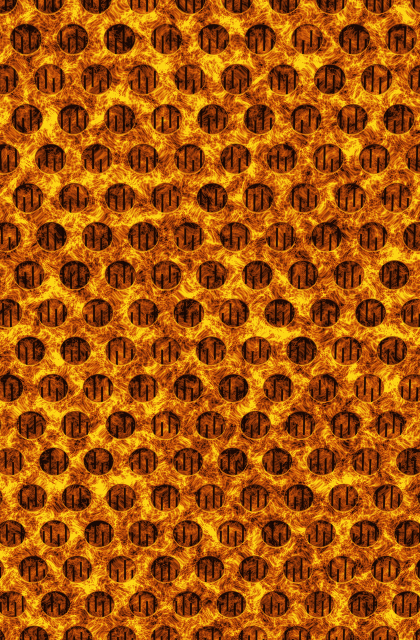
Give the GLSL for this texture, as a WebGL 2 fragment shader.

```glsl
#version 300 es
precision highp float;
// Rusty yellow perforated plate: staggered round holes, gently foreshortened,
// above a slotted rust sheet. Layered cellular noise picks a position on one
// rust-to-paint colour ramp; shadows, lips and wear all shift that position.

uniform vec2 u_resolution;
out vec4 fragColor;

// Lattice, in canvas heights measured from the top
const float PITCH = 0.0736, PITCH_SHRINK = 0.0053;
const float CENTER_X = 0.0059, CENTER_DRIFT = 0.0075;
const float FIRST_ROW = 0.0625, ROW_STEP = 0.06315, ROW_SHRINK = 0.000286;

// Shapes, in units of the hole pitch
const float ROW_HEIGHT = 0.866;
const float HOLE_RADIUS = 0.345;
const float LIP_SHIFT = 0.03;
const float SLOTS_PER_PITCH = 6.0;
const float SLOT_HALF_WIDTH = 0.021;

// Ramp positions and strength of the mottling
const float PLATE_TONE = 3.55, SHEET_TONE = 1.9, LIP_TONE = 4.1;
const float PLATE_WEAR = 10.5, SHEET_WEAR = 7.0;

const vec3 RAMP[6] = vec3[6](
    vec3(0.11, 0.035, 0.015), vec3(0.41, 0.15, 0.03), vec3(0.63, 0.24, 0.04),
    vec3(0.82, 0.36, 0.04), vec3(0.91, 0.60, 0.06), vec3(0.99, 0.83, 0.08));

vec2 hash2(vec2 p) {
    vec3 h = fract(p.xyx * vec3(0.1031, 0.1030, 0.0973));
    h += dot(h, h.yzx + 33.33);
    return fract((h.xx + h.yz) * h.zy);
}

// Distance to the nearest scattered point
float cellular(vec2 p) {
    vec2 cell = floor(p), f = p - cell;
    float nearest = 4.0;
    for (int y = -1; y <= 1; y++)
        for (int x = -1; x <= 1; x++) {
            vec2 o = vec2(x, y);
            vec2 v = o + hash2(cell + o + 200.0) - f;
            nearest = min(nearest, dot(v, v));
        }
    return sqrt(nearest);
}

// Layered cellular noise, centred on zero
float corrosion(vec2 p) {
    p += 0.06 * sin(p.yx * 9.0 + 1.3 * sin(p * 5.0));
    float sum = 0.0, weight = 0.29, scale = 1.7;
    for (int i = 0; i < 4; i++) {
        sum += weight * (cellular(p * scale + float(i) * 17.0) - 0.46);
        p = mat2(0.8, 0.6, -0.6, 0.8) * p;
        scale *= 2.3;
        weight *= 0.92;
    }
    return sum;
}

vec3 rustRamp(float tone) {
    tone = clamp(tone, 0.0, 4.999);
    int i = int(tone);
    return mix(RAMP[i], RAMP[i + 1], fract(tone));
}

// Flatten the foreshortened view into hole pitches
vec2 toLattice(vec2 p) {
    float root = ROW_STEP * ROW_STEP - 4.0 * ROW_SHRINK * (p.y - FIRST_ROW);
    float row = (ROW_STEP - sqrt(max(root, 0.0))) / (2.0 * ROW_SHRINK);
    float column = (p.x - CENTER_X + CENTER_DRIFT * p.y) / (PITCH - PITCH_SHRINK * p.y);
    return vec2(column, -row * ROW_HEIGHT);
}

vec2 nearestHole(vec2 q) {
    vec2 best = vec2(1e3);
    float base = floor(q.y / ROW_HEIGHT);
    for (int i = 0; i < 2; i++) {
        float row = base + float(i);
        float stagger = 0.5 * mod(row, 2.0);
        vec2 c = vec2(floor(q.x - stagger + 0.5) + stagger, row * ROW_HEIGHT);
        if (distance(q, c) < distance(q, best)) best = c;
    }
    return best;
}

// Long and short slots alternate, with uneven ends
float slotDistance(vec2 q, vec2 d, vec2 id) {
    float s = q.x * SLOTS_PER_PITCH, k = floor(s);
    float odd = mod(k, 2.0);
    vec2 jitter = 0.12 * (hash2(id + k * 3.7) - 0.5);
    float top = mix(0.25, 0.05, odd) + jitter.x;
    float bottom = mix(-0.20, -0.29, odd) + jitter.y;
    float side = abs(s - k - 0.5) / SLOTS_PER_PITCH - SLOT_HALF_WIDTH;
    return max(side, max(d.y - top, bottom - d.y));
}

void main() {
    vec2 p = (gl_FragCoord.xy - vec2(0.5 * u_resolution.x, 0.0)) / u_resolution.y;
    p.y = 1.0 - p.y;
    vec2 q = toLattice(p);
    float aa = 0.75 / (PITCH * u_resolution.y);

    vec2 center = nearestHole(q), d = q - center;
    vec2 id = floor(center * 2.0 + 0.5) + 100.0;
    float wear = corrosion(q);
    float radius = HOLE_RADIUS + 0.06 * wear;
    float rim = length(d) - radius;
    float inner = length(d - vec2(0.0, LIP_SHIFT)) - radius + 0.006;

    // Painted plate with broad patches and a darker line at each rim
    float patches = sin(q.x * 1.1 + 1.5 * sin(q.y * 0.6)) * sin(q.y * 0.8 + 0.7 * q.x);
    float plate = PLATE_TONE + PLATE_WEAR * wear + 0.4 * patches - 0.6 * exp(-abs(rim) * 45.0);

    // Sheet below, shaded by the upper rim
    float shade = smoothstep(-0.1, 0.05, length(d + vec2(0.0, 0.05)) - radius);
    float sheet = SHEET_TONE + SHEET_WEAR * wear + 0.8 * (hash2(id).x - 0.5) - 1.3 * shade;
    float slot = 1.0 - smoothstep(-aa, aa, slotDistance(q, d, id));
    vec3 color = mix(rustRamp(sheet), RAMP[0] * 0.7, slot * 0.95);

    // Lit thickness of the plate, then the plate itself
    color = mix(color, rustRamp(LIP_TONE + 5.0 * wear), smoothstep(-aa, aa, inner));
    color = mix(color, rustRamp(plate), smoothstep(-aa, aa, rim));
    fragColor = vec4(color, 1.0);
}
```
